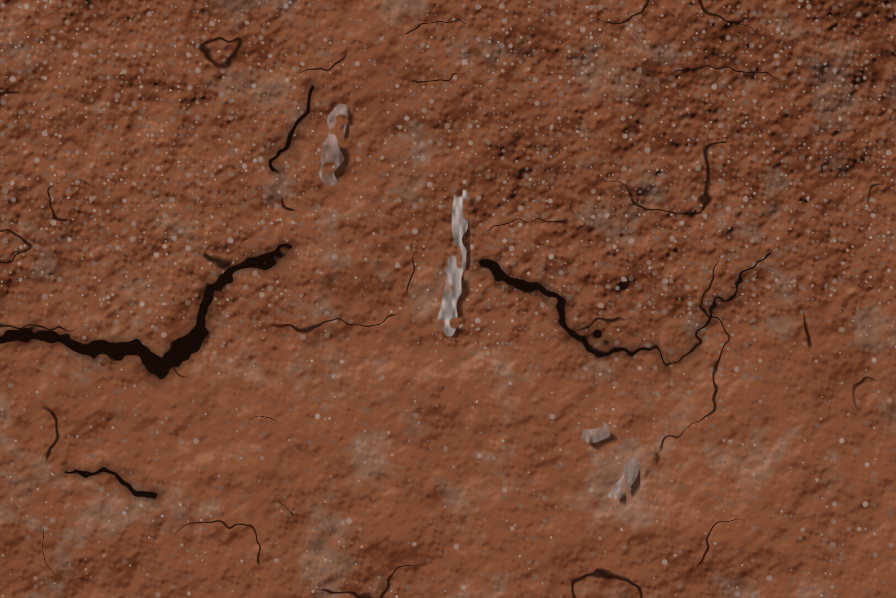
This texture is drawn by a Shadertoy shader. Its source:

```glsl
// Dry red earth: gritty crust, crumbly soil, dark cracks and grey plant fibres.
#define EARTH vec3(0.50, 0.30, 0.20)
#define LIT vec3(0.61, 0.40, 0.29)
#define DEEP vec3(0.35, 0.18, 0.11)
#define VOID vec3(0.11, 0.05, 0.03)
#define DUST vec3(0.51, 0.39, 0.33)
#define FIBRE vec3(0.68, 0.62, 0.60)
#define RELIEF 2.3
#define GRAIN_FREQ 135.0
#define CREVICE_WIDTH 0.011

// Crack paths: x, y, half width; a negative width starts a new crack
const vec3 CRACKS[15] = vec3[15](
    vec3(-0.02, 0.435, -0.007), vec3(0.12, 0.425, 0.010), vec3(0.26, 0.393, 0.018),
    vec3(0.33, 0.435, 0.014), vec3(0.37, 0.535, 0.009), vec3(0.49, 0.60, 0.004),
    vec3(0.81, 0.55, -0.010), vec3(0.90, 0.51, 0.007), vec3(0.99, 0.43, 0.004),
    vec3(1.11, 0.395, 0.001), vec3(1.28, 0.58, 0.002),
    vec3(0.515, 0.85, -0.003), vec3(0.465, 0.71, 0.004),
    vec3(0.11, 0.22, -0.003), vec3(0.25, 0.18, 0.006));

// Fibre ends: x, y, x, y
const vec4 FIBRES[4] = vec4[4](
    vec4(0.772, 0.67, 0.75, 0.455), vec4(0.565, 0.81, 0.55, 0.70),
    vec4(1.03, 0.175, 1.08, 0.24), vec4(0.98, 0.27, 1.01, 0.28));

float hash(vec2 p) {
    return fract(sin(dot(p, vec2(127.1, 311.7))) * 43758.5453);
}

float noise(vec2 p) {
    vec2 i = floor(p), f = fract(p);
    f = f * f * (3.0 - 2.0 * f);
    vec2 e = vec2(1.0, 0.0);
    return mix(mix(hash(i), hash(i + e), f.x),
               mix(hash(i + e.yx), hash(i + 1.0), f.x), f.y);
}

// Layered noise, from clods down to grains, centred on zero
float fbm(vec2 p, float gain) {
    float sum = 0.0, amp = 1.0;
    for (int i = 0; i < 5; i++) {
        sum += amp * (noise(p) - 0.5);
        p = mat2(1.6, 1.2, -1.2, 1.6) * p + 7.3;
        amp *= gain;
    }
    return sum;
}

vec2 wobble(vec2 p, float freq) {
    return vec2(noise(p * freq), noise(p * freq + 41.0)) - 0.5;
}

// Distance to segment ab and position along it
vec2 segment(vec2 p, vec2 a, vec2 b) {
    vec2 ab = b - a;
    float t = clamp(dot(p - a, ab) / dot(ab, ab), 0.0, 1.0);
    return vec2(length(p - a - ab * t), t);
}

float crackDistance(vec2 p) {
    p += 0.035 * wobble(p, 22.0) + 0.016 * wobble(p, 70.0);
    float d = 1.0;
    for (int i = 1; i < 15; i++) {
        vec3 a = CRACKS[i - 1], b = CRACKS[i];
        if (b.z < 0.0) continue;
        vec2 s = segment(p, a.xy, b.xy);
        d = min(d, s.x - mix(abs(a.z), b.z, s.y));
    }
    return d;
}

vec3 soilColor(float tone) {
    vec3 c = mix(VOID, DEEP, smoothstep(-0.12, 0.22, tone));
    c = mix(c, EARTH, smoothstep(0.15, 0.58, tone));
    return mix(c, LIT, smoothstep(0.55, 1.0, tone));
}

void mainImage(out vec4 fragColor, in vec2 fragCoord) {
    vec2 p = fragCoord / iResolution.y;
    float px = 1.0 / iResolution.y;

    // Crust covers the upper part, except a bare strip in the middle
    float patches = fbm(p * 5.0, 0.55);
    float bare = exp(-pow((p.x - 0.62) / 0.15, 2.0));
    float crust = smoothstep(0.38, 0.52, p.y + 0.12 * patches) * (1.0 - 0.8 * bare);

    // Relief lit from above left
    vec2 toLight = vec2(-0.0022, 0.0045);
    float gain = mix(0.57, 0.64, crust);
    float slope = fbm(p * 9.0, gain) - fbm((p + toLight) * 9.0, gain);
    float tone = 0.53 + RELIEF * slope + 0.16 * patches - 0.09 * crust;
    tone -= 0.13 * smoothstep(0.55, 1.0, p.y) * smoothstep(0.7, 1.5, p.x);
    vec3 col = soilColor(tone);

    // Pale dust in loose patches
    float dust = smoothstep(0.08, 0.5, fbm(p * 13.0 + 19.0, 0.65));
    col = mix(col, DUST * (0.6 + 0.75 * tone), 0.6 * dust);

    // Grey mineral grains, denser on the crust
    for (int i = 0; i < 2; i++) {
        vec2 q = p * GRAIN_FREQ * (1.0 - 0.45 * float(i)) + 31.0 * float(i);
        vec2 cell = floor(q);
        vec2 centre = 0.3 + 0.4 * vec2(hash(cell + 3.1), hash(cell + 8.7));
        float radius = 0.18 + 0.2 * hash(cell + 5.3);
        float dotMask = 1.0 - smoothstep(radius - 0.15, radius + 0.15, length(fract(q) - centre));
        float present = step(hash(cell), mix(0.06, 0.24, crust) + 0.1 * dust);
        vec3 grain = mix(DUST * 0.85, FIBRE, pow(hash(cell + 1.9), 3.0));
        col = mix(col, grain, 0.75 * dotMask * present);
    }

    // Short crevices under crumbs
    vec2 w = p + 0.03 * wobble(p, 18.0) + 0.012 * wobble(p, 60.0);
    float ridge = abs(noise(w * vec2(8.0, 12.0) + 4.0) - 0.5);
    float gap = smoothstep(0.56, 0.74, noise(w * 11.0 + 60.0));
    float crevice = 1.0 - smoothstep(0.0, CREVICE_WIDTH + 4.0 * px, ridge / (0.3 + gap));
    col = mix(col, VOID, 0.85 * crevice * gap);

    // Main cracks with a soft shaded rim
    float crack = crackDistance(p);
    col *= 1.0 - 0.25 * (1.0 - smoothstep(0.0, 0.02, crack));
    col = mix(col, VOID * 0.8, 1.0 - smoothstep(-px, 1.5 * px, crack));

    // Worn fibres with a shadow on their right
    for (int i = 0; i < 4; i++) {
        vec4 f = FIBRES[i];
        vec2 q = p + 0.014 * wobble(p, 45.0);
        vec2 s = segment(q, f.xy, f.zw);
        float shade = segment(q - vec2(0.014, -0.008), f.xy, f.zw).x;
        float wear = smoothstep(0.25, 0.5, noise(p * vec2(95.0, 50.0) + 9.0));
        col = mix(col, VOID, 0.65 * wear * (1.0 - smoothstep(0.005, 0.014, shade)));
        float body = (1.0 - smoothstep(0.011, 0.011 + 2.0 * px, s.x)) * wear;
        float streak = 0.55 + 0.6 * noise(p * vec2(170.0, 65.0));
        col = mix(col, FIBRE * streak, body * (i == 0 ? 0.95 : 0.6));
    }

    fragColor = vec4(clamp(col, 0.0, 1.0), 1.0);
}
```
